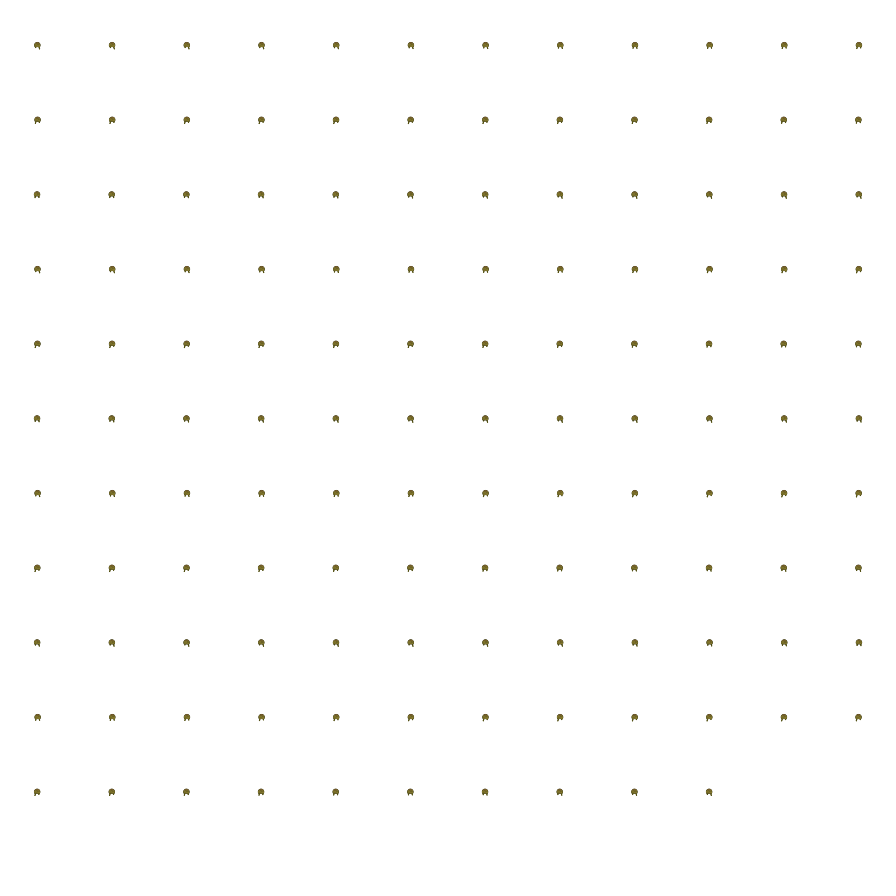
Write a Shadertoy shader that draws this pattern.

```glsl
// A sheet of tiny olive domed walkers on white, one frame of a walk cycle per cell.
// The cell index, counted from the top left, drives the stride; each walker is a
// clipped disc with a dark rim and two capsule legs. Cells past the last stay empty.

const float GRID = 12.0;            // cells across and down
const float FRAME_COUNT = 130.0;    // filled cells in reading order
const float STRIDE_PERIOD = 33.3;   // frames per walk cycle
const float TAU = 6.2831853;

// Lengths in cell widths
const vec2 BODY_CENTER = vec2(0.5, 0.395);
const float BODY_RADIUS = 0.044;
const float BODY_BASE = -0.027;
const float RIM_WIDTH = 0.010;
const float LEG_RADIUS = 0.009;
const float LEG_SPREAD = 0.026;
const float FOOT_LEVEL = -0.040;
const float FOOT_SWING = 0.009;
const float BODY_SWAY = 0.004;
const float MOTTLE_SCALE = 60.0;

const vec3 PAPER = vec3(1.0);
const vec3 SHELL = vec3(0.47, 0.43, 0.16);
const vec3 CROWN = vec3(0.52, 0.34, 0.20);
const vec3 RIM = vec3(0.27, 0.26, 0.10);
const vec3 LEG = vec3(0.32, 0.31, 0.07);

float hash(vec2 p) {
    return fract(sin(dot(p, vec2(127.1, 311.7))) * 43758.55);
}

float capsule(vec2 p, vec2 a, vec2 b, float radius) {
    vec2 pa = p - a, ba = b - a;
    float t = clamp(dot(pa, ba) / dot(ba, ba), 0.0, 1.0);
    return length(pa - ba * t) - radius;
}

float coverage(float d, float pixel) {
    return smoothstep(0.5 * pixel, -0.5 * pixel, d);
}

float dome(vec2 p) {
    return max(length(p) - BODY_RADIUS, BODY_BASE - p.y);
}

// The planted foot reaches lower while the other one lifts
float legs(vec2 p, float stride) {
    float d = 1.0;
    for (float side = -1.0; side <= 1.0; side += 2.0) {
        vec2 hip = vec2(side * LEG_SPREAD * 0.8, BODY_BASE + 0.008);
        vec2 foot = vec2(side * LEG_SPREAD, FOOT_LEVEL - side * stride * FOOT_SWING);
        foot.x += stride * 0.004;
        d = min(d, capsule(p, hip, foot, LEG_RADIUS));
    }
    return d;
}

vec3 shellColor(vec2 p, float d) {
    float crown = smoothstep(0.010, 0.040, p.y);
    vec3 color = mix(SHELL, CROWN, 0.6 * crown);
    color *= 0.9 + 0.2 * hash(floor(p * MOTTLE_SCALE));
    return mix(color, RIM, smoothstep(-RIM_WIDTH, 0.0, d));
}

void mainImage(out vec4 fragColor, in vec2 fragCoord) {
    vec2 grid = fragCoord / iResolution.xy * GRID;
    float pixel = GRID / min(iResolution.x, iResolution.y);

    // Reading order from the top left
    vec2 cell = floor(grid);
    float frame = cell.x + GRID * (GRID - 1.0 - cell.y);
    float filled = step(frame, FRAME_COUNT - 0.5);

    // Pose for this frame
    float phase = TAU * frame / STRIDE_PERIOD;
    float stride = cos(phase);
    vec2 p = fract(grid) - BODY_CENTER;
    p.x -= BODY_SWAY * sin(phase);

    // Legs first, shell over them
    vec3 color = mix(PAPER, LEG, filled * coverage(legs(p, stride), pixel));
    float body = dome(p);
    color = mix(color, shellColor(p, body), filled * coverage(body, pixel));

    fragColor = vec4(color, 1.0);
}
```
